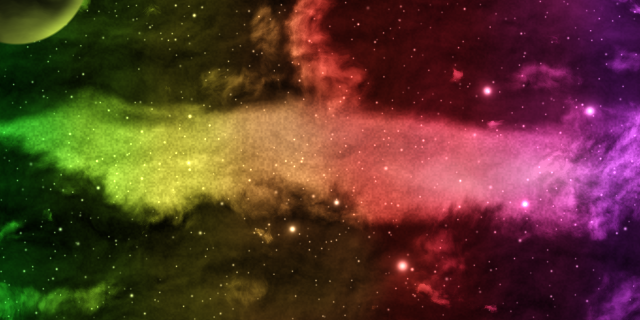
A Shadertoy shader for this background:

```glsl
// A rainbow nebula: a bright cloud band runs from green to violet over a dark sky.
// Soft ellipses and fractal noise give the brightness; a hue ramp along x tints it.
// A planet limb, scattered stars and a few glowing suns lie on top.

float hash(vec2 p) {
  vec3 q = fract(vec3(p.xyx) * 0.1031);
  q += dot(q, q.yzx + 33.33);
  return fract((q.x + q.y) * q.z);
}

float noise(vec2 p) {
  vec2 i = floor(p), f = fract(p);
  f = f * f * (3.0 - 2.0 * f);
  return mix(mix(hash(i), hash(i + vec2(1, 0)), f.x),
             mix(hash(i + vec2(0, 1)), hash(i + vec2(1, 1)), f.x), f.y);
}

float fbm(vec2 p) {
  float sum = 0.0, amp = 0.5;
  for (int i = 0; i < 6; i++) {
    sum += amp * noise(p);
    p = mat2(1.6, 1.2, -1.2, 1.6) * p + 7.3;
    amp *= 0.5;
  }
  return sum;
}

// Soft ellipse, 1 at its centre
float blob(vec2 p, vec2 centre, vec2 radius) {
  vec2 q = (p - centre) / radius;
  return exp(-dot(q, q));
}

// Green to violet; each stop holds a colour and its place
vec3 hueRamp(float x) {
  const vec4 stops[8] = vec4[8](
    vec4(0.26, 0.88, 0.22, 0.0), vec4(0.66, 0.90, 0.24, 0.3),
    vec4(0.92, 0.90, 0.32, 0.57), vec4(0.94, 0.66, 0.36, 0.88),
    vec4(0.94, 0.33, 0.28, 1.16), vec4(0.94, 0.27, 0.36, 1.4),
    vec4(0.90, 0.30, 0.66, 1.7), vec4(0.80, 0.29, 0.86, 1.95));
  vec3 c = stops[0].rgb;
  for (int i = 1; i < 8; i++)
    c = mix(c, stops[i].rgb, smoothstep(stops[i - 1].w, stops[i].w, x));
  return c;
}

// Main cloud band with ragged edges
float cloudBand(vec2 p, float wisps, float billow) {
  float top = 0.675 - 0.05 * exp(-pow((p.x - 1.62) / 0.25, 2.0)) - 0.03 * exp(-p.x * p.x / 0.02);
  float bottom = mix(0.53, 0.375, smoothstep(0.0, 0.42, p.x)) - 0.08 * smoothstep(1.0, 1.3, p.x);
  float upper = 1.0 - smoothstep(-0.05, 0.03, p.y - top + (wisps - 0.5) * 0.14);
  float lower = smoothstep(-0.045, 0.05, p.y - bottom + (billow - 0.5) * 0.2);
  return upper * lower * (1.0 - 0.6 * blob(p, vec2(0.44, 0.63), vec2(0.17, 0.03)));
}

// Small clouds off the band: centre and radius
float puffs(vec2 p, float billow) {
  const vec4 shapes[10] = vec4[10](
    vec4(0.12, 0.07, 0.4, 0.06), vec4(0.0, 0.27, 0.07, 0.05),
    vec4(0.8, 0.1, 0.13, 0.05), vec4(0.58, 0.32, 0.08, 0.04),
    vec4(1.36, 0.23, 0.13, 0.1), vec4(1.95, 0.05, 0.14, 0.11),
    vec4(1.67, 0.75, 0.12, 0.05), vec4(1.95, 0.81, 0.09, 0.05),
    vec4(0.75, 0.73, 0.12, 0.07), vec4(0.83, 0.91, 0.05, 0.1));
  float sum = 0.0;
  for (int i = 0; i < 10; i++)
    sum += smoothstep(0.35, 0.95, blob(p, shapes[i].xy, shapes[i].zw) + (billow - 0.5) * 1.5);
  return min(sum, 1.0);
}

// One star per cell at a random place; most cells stay empty
float starLayer(vec2 p, float cells, float radius) {
  vec2 id = floor(p * cells);
  vec2 centre = (id + 0.12 + 0.76 * vec2(hash(id + 3.1), hash(id.yx + 57.7))) / cells;
  float lit = step(hash(id + 141.3), 0.15) * (0.3 + 0.7 * hash(id + 29.2));
  return lit * blob(p, centre, vec2(radius));
}

void mainImage(out vec4 fragColor, in vec2 fragCoord) {
  vec2 p = fragCoord / iResolution.y;
  p.x *= 2.0 * iResolution.y / iResolution.x;

  // Long wisps, round billows and their side lighting
  vec2 warp = vec2(fbm(p * 5.0), fbm(p * 5.0 + 31.0)) - 0.5;
  vec2 q = p + 0.13 * warp;
  float wisps = fbm(q * vec2(4, 11) + 5.0);
  float billow = fbm(q * 9.0 + 12.0), bump = billow - 0.5;
  float relief = billow - fbm((q + vec2(-0.012, 0.018)) * 9.0 + 12.0);

  // Brightness of sky, band and clouds
  float band = cloudBand(p, wisps, billow), small = puffs(p, billow);
  float plumeX = 0.985 + 0.07 * (1.0 - smoothstep(0.7, 0.85, p.y)) + 0.015 * sin(p.y * 25.0);
  float plume = exp(-pow((q.x - plumeX) / 0.085, 2.0)) * smoothstep(0.6, 0.68, p.y);
  plume = smoothstep(0.3, 0.9, plume + bump * 1.3);
  float cumulus = smoothstep(0.32, 0.55, blob(p, vec2(1.98, 0.46), vec2(0.32, 0.2)) + bump * 0.8);
  float core = 0.71 + 0.14 * blob(p, vec2(0.54, 0.49), vec2(0.4, 0.12)) + 0.08 * smoothstep(1.2, 1.5, p.x);
  float light = 0.04 + 0.28 * wisps + 0.05 * smoothstep(1.0, 1.3, p.x);
  light -= 0.07 * blob(p, vec2(0.15, 0.3), vec2(0.35, 0.13));
  light -= 0.07 * blob(p, vec2(1.7, 0.14), vec2(0.25, 0.13));
  light += 0.2 * blob(p, vec2(1.83, 1.0), vec2(0.16, 0.17));
  light += 0.14 * blob(p, vec2(1.95, 0.5), vec2(0.35, 0.25));
  light = mix(light, core + 0.45 * (wisps - 0.48), band);
  light = max(light, mix(light, 0.62 + 0.5 * bump, plume));
  light = mix(light, 0.68 + 0.8 * bump, 0.85 * cumulus) + 0.22 * small * (1.0 - band);
  light += relief * (0.3 + 1.3 * max(max(plume, cumulus), small) + 0.2 * band);
  light += 0.1 * (noise(p * 170.0) - 0.5) * (0.35 + band);
  light = clamp(light, 0.03, 1.0);

  // Tint: dark parts are saturated, hot parts turn pale
  float shift = 0.13 * blob(p, vec2(1.0, 0.95), vec2(0.18, 0.2)) - 0.24 * blob(p, vec2(1.08, 0.12), vec2(0.25, 0.22));
  vec3 hue = hueRamp(p.x + shift + 0.1 * warp.x);
  vec3 color = pow(hue, vec3(1.85 - light)) * light * 1.1;
  float pale = 0.3 * blob(p, vec2(0.92, 0.59), vec2(0.26, 0.1))
    + 0.6 * blob(p, vec2(1.54, 0.44), vec2(0.32, 0.09)) + 0.26 * blob(p, vec2(1.3, 0.55), vec2(0.25, 0.07));
  color = mix(color, mix(hue, vec3(1.0, 0.92, 0.92), 0.65), pale * band * (0.4 + 1.1 * wisps));

  // Scattered stars, then glowing suns with place and size
  float stars = starLayer(p, 9.0, 0.0048) + 0.8 * starLayer(p + 4.0, 21.0, 0.0034) + 0.6 * starLayer(p + 9.0, 43.0, 0.0026);
  color += stars * mix(hue, vec3(1), 0.45);
  const vec3 suns[6] = vec3[6](
    vec3(1.523, 0.716, 0.011), vec3(1.844, 0.653, 0.012), vec3(1.258, 0.169, 0.014),
    vec3(1.052, 0.367, 0.007), vec3(0.914, 0.284, 0.008), vec3(1.641, 0.362, 0.008));
  for (int i = 0; i < 6; i++) {
    color += blob(p, suns[i].xy, vec2(suns[i].z)) * mix(hue, vec3(1), 0.7);
    color += 0.35 * blob(p, suns[i].xy, vec2(suns[i].z * 2.6)) * hue;
  }

  // Planet limb, lit from the lower right
  vec2 r = (p - vec2(0.052, 1.089)) / 0.227;
  float dist = length(r), edge = 6.6 / iResolution.y;
  float day = smoothstep(0.1, 1.0, dot(r, vec2(0.82, -0.57)));
  float surface = 0.14 + day * (0.22 + 0.4 * smoothstep(0.75, 1.0, dist)) + 0.5 * (wisps - 0.5);
  color = mix(color, vec3(0.8, 0.92, 0.3) * surface, 1.0 - smoothstep(-edge, edge, dist - 1.0));

  fragColor = vec4(clamp(color, 0.0, 1.0), 1.0);
}
```
